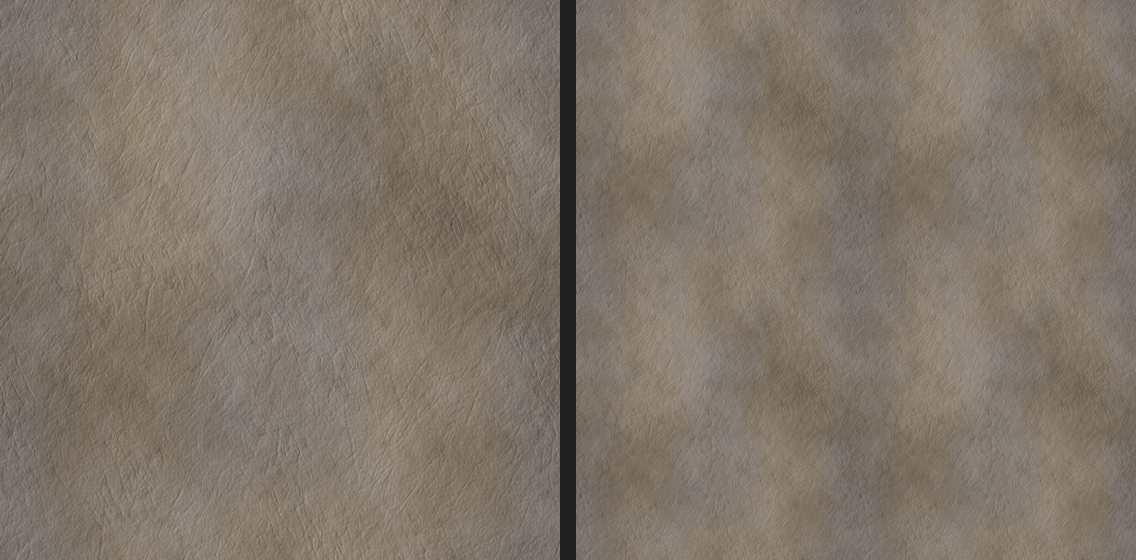
Left: one tile. Right: repeated 2 by 2.
This texture is drawn by a three.js fragment shader. Its source:

```glsl
// Worn tan leather: fine grain, slanting wrinkles, creases and scuffs under a raking light, tileable.
#define WARM_TAN vec3(0.534, 0.479, 0.415)
#define COOL_GREY vec3(0.522, 0.490, 0.464)
#define TONE_CONTRAST 0.38
#define RELIEF_GAIN 0.36
#define LIGHT_STEP vec2(-0.0018, 0.0007)
#define GRAIN_CELLS vec2(128.0, 104.0)
#define CREASE_CELLS vec2(42.0, 25.0)
#define WRINKLE_CELLS vec2(18.0, 13.0)
#define WARP_AMOUNT 0.034
#define SCUFF_COUNT 22
#define SCUFF_WIDTH 0.0024

varying vec2 vUv;

float hash(vec2 p) {
  vec3 q = fract(p.xyx * 0.1031);
  q += dot(q, q.yzx + 33.33);
  return fract((q.x + q.y) * q.z);
}

vec2 hash2(vec2 p) {
  return vec2(hash(p), hash(p + vec2(71.7, 13.3)));
}

// Lattice index folded back into one tile
vec2 wrapCell(vec2 cell, vec2 period) {
  return floor(mod(cell + 0.5, period));
}

float noise(vec2 p, vec2 period, float seed) {
  vec2 cell = floor(p);
  vec2 f = p - cell;
  f = f * f * f * (f * (f * 6.0 - 15.0) + 10.0);
  float a = hash(wrapCell(cell, period) + seed);
  float b = hash(wrapCell(cell + vec2(1.0, 0.0), period) + seed);
  float c = hash(wrapCell(cell + vec2(0.0, 1.0), period) + seed);
  float d = hash(wrapCell(cell + 1.0, period) + seed);
  return mix(mix(a, b, f.x), mix(c, d, f.x), f.y);
}

// Four octaves of wrapping noise, averaging one half
float fbm(vec2 uv, vec2 period, float seed) {
  float sum = 0.0;
  float weight = 0.5;
  for (int i = 0; i < 4; i++) {
    sum += weight * noise(uv * period, period, seed);
    period *= 2.0;
    seed += 19.1;
    weight *= 0.5;
  }
  return sum / 0.9375;
}

// Whole-number shear: slants features steeply and still tiles
vec2 slant(vec2 uv, float side) {
  return vec2(2.0 * uv.x + side * uv.y, uv.y);
}

// Thin winding lines along the middle level of the noise
float wrinkles(vec2 uv, float seed) {
  return 1.0 - smoothstep(0.0, 0.15, abs(2.0 * fbm(uv, WRINKLE_CELLS, seed) - 1.0));
}

// Gap between the two nearest cell centres: zero on cell borders
float cellGap(vec2 uv, vec2 period, float seed) {
  vec2 p = uv * period;
  vec2 cell = floor(p);
  float nearest = 8.0;
  float second = 8.0;
  for (int k = 0; k < 9; k++) {
    vec2 c = cell + vec2(mod(float(k), 3.0), floor((float(k) + 0.5) / 3.0)) - 1.0;
    float d = length(c + hash2(wrapCell(c, period) + seed) - p);
    second = min(second, max(nearest, d));
    nearest = min(nearest, d);
  }
  return second - nearest;
}

// Long, nearly upright grooves with fading ends
float scuffs(vec2 uv) {
  float groove = 0.0;
  for (int i = 0; i < SCUFF_COUNT; i++) {
    vec2 id = vec2(float(i), 5.0);
    vec2 d = fract(uv - hash2(id) + 0.5) - 0.5;
    vec2 shape = hash2(id + 40.0);
    vec2 along = normalize(vec2(mix(-0.38, 0.45, shape.x), 1.0));
    float across = dot(d, vec2(along.y, -along.x)) / SCUFF_WIDTH;
    float fade = 1.0 - smoothstep(0.0, mix(0.04, 0.12, shape.y), abs(dot(d, along)));
    groove = max(groove, fade * exp(-across * across));
  }
  return groove;
}

float leatherHeight(vec2 uv) {
  vec2 warp = WARP_AMOUNT * (vec2(fbm(uv, vec2(20.0), 3.0), fbm(uv, vec2(20.0), 57.0)) - 0.5);
  float patches = fbm(uv, vec2(8.0, 6.0), 91.0);
  float crease = 1.0 - smoothstep(0.0, 0.3, cellGap(uv + warp, CREASE_CELLS, 7.0));
  float falling = wrinkles(slant(uv + 0.2 * warp, 1.0), 23.0);
  float rising = wrinkles(slant(uv + 0.2 * warp, -1.0), 133.0);
  float grain = min(cellGap(uv + 0.3 * warp, GRAIN_CELLS, 11.0), 0.5);
  float lumps = fbm(slant(uv, 1.0), vec2(27.0, 44.0), 171.0) + fbm(slant(uv, -1.0), vec2(27.0, 44.0), 191.0) - 1.0;

  float furrows = 0.32 * smoothstep(0.42, 0.68, patches) * crease + 0.45 * scuffs(uv + 0.35 * warp);
  furrows += 0.42 * smoothstep(0.38, 0.66, patches) * falling;
  furrows += 0.36 * smoothstep(0.40, 0.66, 1.0 - patches) * rising;
  return 0.50 * grain + 1.15 * lumps - furrows;
}

void main() {
  // Relief seen as the drop towards the light
  float height = leatherHeight(vUv);
  float relief = clamp(height - leatherHeight(vUv + LIGHT_STEP), -0.6, 0.6);
  // Broad cloudy staining
  float tone = fbm(vUv, vec2(3.0), 211.0) - 0.5;
  float mottle = fbm(slant(vUv, 1.0), vec2(8.0, 13.0), 251.0) - 0.5;
  float coolness = fbm(vUv, vec2(4.0, 3.0), 307.0) + 0.35 * tone + 0.3 * mottle;
  vec3 colour = mix(WARM_TAN, COOL_GREY, smoothstep(0.26, 0.74, coolness));
  colour *= 1.0 + TONE_CONTRAST * tone + 0.14 * mottle + 0.07 * min(height, 0.0) + RELIEF_GAIN * relief;
  gl_FragColor = vec4(colour, 1.0);
}
```
